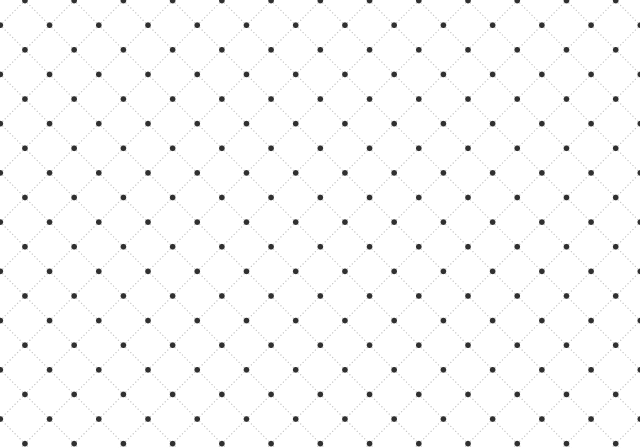
A Shadertoy shader for this pattern:

```glsl
// Diamond lattice of dark dots joined by fine dotted diagonals on white.

// All lengths are fractions of the canvas width.
const float REPEATS_ACROSS = 13.0;
const vec2 LATTICE_OFFSET = vec2(0.0005, 0.0009); // from the top left corner
const float KNOT_RADIUS = 0.0044;
const float BEAD_RADIUS = 0.00098;
const float BEADS_PER_EDGE = 10.0;
const vec3 PAPER_COLOR = vec3(1.0);
const vec3 KNOT_COLOR = vec3(0.19);
const vec3 BEAD_COLOR = vec3(0.78);

// Signed offset to the nearest integer.
vec2 toNearest(vec2 p) {
    return p - floor(p + 0.5);
}

// Antialiased coverage of a disc, given the distance to its centre.
float disc(float dist, float radius, float pixel) {
    return clamp(0.5 + (radius - dist) / pixel, 0.0, 1.0);
}

void mainImage(out vec4 fragColor, in vec2 fragCoord) {
    float pixel = 1.0 / iResolution.x;
    vec2 pos = vec2(fragCoord.x, iResolution.y - fragCoord.y) * pixel;

    // Diagonal coordinates: knots fall on integers, edges have unit length.
    float edge = inversesqrt(2.0) / REPEATS_ACROSS;
    vec2 p = (pos - LATTICE_OFFSET) * REPEATS_ACROSS;
    vec2 cell = vec2(p.x + p.y, p.x - p.y) - 0.5;

    // Offsets to the nearest lattice line and to the nearest bead on it.
    vec2 line = toNearest(cell) * edge;
    vec2 bead = toNearest(cell * BEADS_PER_EDGE) * edge / BEADS_PER_EDGE;
    float beadDist = min(length(vec2(line.x, bead.y)),
                         length(vec2(bead.x, line.y)));

    // Beads first, knots on top.
    vec3 color = mix(PAPER_COLOR, BEAD_COLOR, disc(beadDist, BEAD_RADIUS, pixel));
    color = mix(color, KNOT_COLOR, disc(length(line), KNOT_RADIUS, pixel));
    fragColor = vec4(color, 1.0);
}
```
